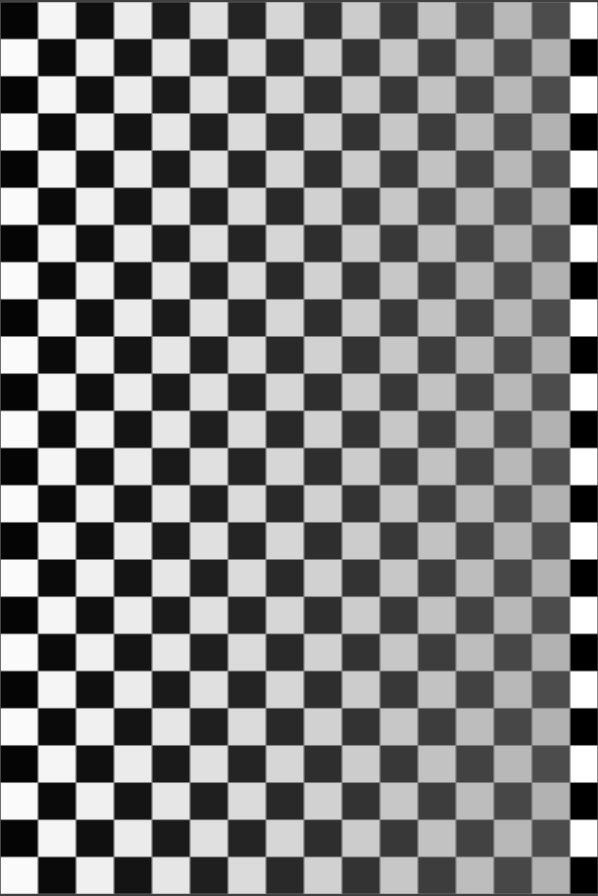
Give the GLSL for this pattern, as a WebGL 2 fragment shader.

```glsl
#version 300 es
precision highp float;
// A checkerboard of 24 rows whose contrast fades column by column to the right,
// ending in a cropped column of full contrast, inside a hairline frame.
// Two signed square waves are multiplied, then scaled by the column's contrast.

uniform vec2 u_resolution;
out vec4 fragColor;

const float COLUMNS = 15.74;       // the last column is cut by the right side
const float ROWS = 24.0;
const float FULL_COLUMNS = 15.0;
const float MARGIN = 0.0021;       // strip above and below the board
const vec2 SEAM = vec2(0.034, 0.026);  // half width of the soft seam, in cells
const float FADE_STEP = 0.02;      // contrast lost per column
const vec3 FRAME_GRAY = vec3(0.25);

// Square wave of +1 and -1, passing through 0 at every cell border.
float squareWave(float x, float halfSeam) {
  float f = fract(x);
  float parity = 1.0 - 2.0 * mod(floor(x), 2.0);
  return parity * clamp(min(f, 1.0 - f) / halfSeam, 0.0, 1.0);
}

// Half the difference between the light and dark squares of a column.
float columnContrast(float column) {
  return column < FULL_COLUMNS ? 0.48 - FADE_STEP * column : 0.5;
}

// Soft coverage of a strip of the given width along the canvas side.
float strip(float distanceToSide, float width, float pixel) {
  return 1.0 - smoothstep(width - 0.5 * pixel, width + 0.5 * pixel, distanceToSide);
}

void main() {
  vec2 uv = gl_FragCoord.xy / u_resolution;
  vec2 pixel = 1.0 / u_resolution;

  // Cell coordinates, rows counted from the top
  vec2 cell = vec2(uv.x * COLUMNS,
                   (1.0 - uv.y - MARGIN) / (1.0 - 2.0 * MARGIN) * ROWS);
  vec2 cellsPerPixel = pixel * vec2(COLUMNS, ROWS);
  vec2 halfSeam = max(SEAM, 0.5 * cellsPerPixel);

  // Checkerboard
  float checker = -squareWave(cell.x, halfSeam.x) * squareWave(cell.y, halfSeam.y);
  vec3 color = vec3(0.5 + columnContrast(floor(cell.x)) * checker);

  // Hairline frame, fainter at the sides
  vec2 toSide = min(uv, 1.0 - uv);
  color = mix(color, FRAME_GRAY, 0.6 * strip(toSide.x, 0.0016, pixel.x));
  color = mix(color, FRAME_GRAY, strip(toSide.y, MARGIN, pixel.y));

  fragColor = vec4(color, 1.0);
}
```
